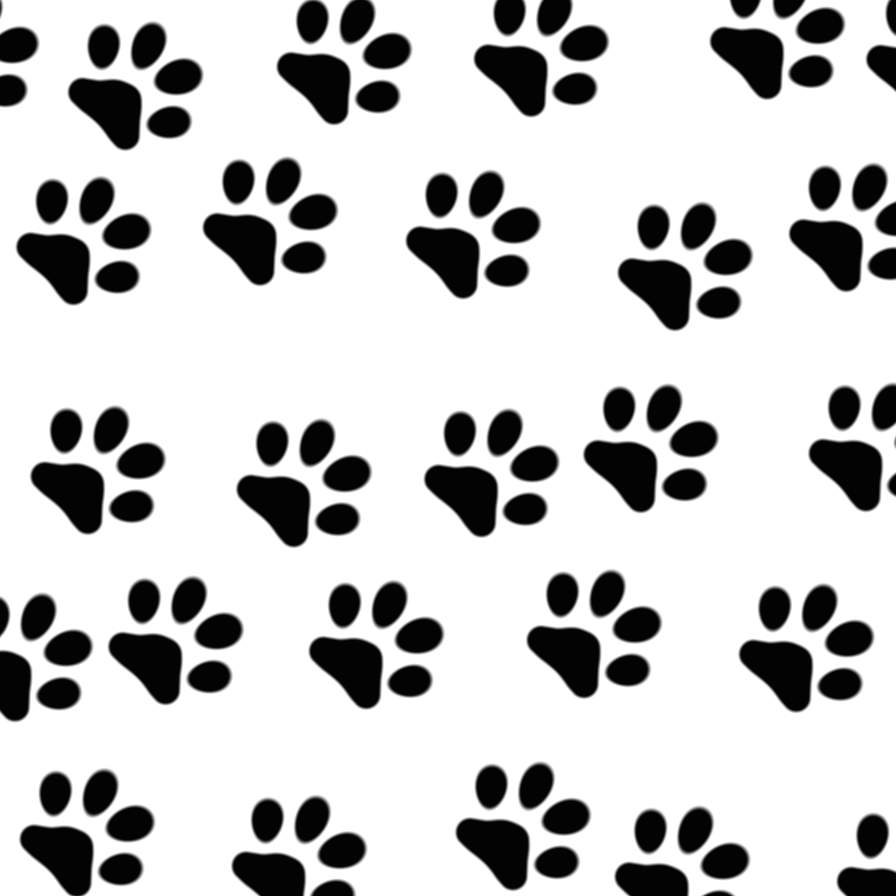
This pattern is drawn by a WebGL 2 fragment shader. Its source:

```glsl
#version 300 es
precision highp float;
// Scattered black paw prints, all leaning the same way, on white.

uniform vec2 u_resolution;
out vec4 fragColor;

// Two random values per cell, without sine
vec2 hash22(vec2 p) {
    vec3 h = fract(vec3(p.xyx) * vec3(0.1031, 0.1030, 0.0973));
    h += dot(h, h.yzx + 33.33);
    return fract((h.xx + h.yz) * h.zy);
}

float smoothMin(float a, float b, float k) {
    float h = max(k - abs(a - b), 0.0) / k;
    return min(a, b) - 0.25 * h * h * k;
}

float segment(vec2 p, vec2 a, vec2 b) {
    vec2 pa = p - a, ba = b - a;
    return length(pa - ba * clamp(dot(pa, ba) / dot(ba, ba), 0.0, 1.0));
}

// Egg-shaped toe, its long axis turned clockwise from upright
float toe(vec2 p, vec2 center, vec2 radii, float turn) {
    float c = cos(turn), s = sin(turn);
    p -= center;
    p = vec2(c * p.x - s * p.y, s * p.x + c * p.y);
    p.x /= 1.0 + 0.12 * clamp(p.y / radii.y, -1.0, 1.0);
    return (length(p / radii) - 1.0) * radii.x;
}

// Rounded three-cornered pad with a shallow dent in its lower left side
float pad(vec2 p) {
    vec2 left = vec2(-0.67, -0.06), right = vec2(-0.10, -0.15), heel = vec2(-0.12, -0.62);
    float rim = min(segment(p, left, right), min(segment(p, right, heel), segment(p, heel, left)));
    float body = length(p - vec2(-0.27, -0.24)) - 0.34;
    vec2 dent = p - vec2(-0.50, -0.48);
    return smoothMin(rim - 0.18, body, 0.06) + 0.05 * exp(-30.0 * dot(dent, dent));
}

float paw(vec2 p) {
    float d = pad(p);
    d = min(d, toe(p, vec2(-0.40, 0.52), vec2(0.20, 0.28), 0.12));
    d = min(d, toe(p, vec2(0.17, 0.53), vec2(0.20, 0.31), 0.42));
    d = min(d, toe(p, vec2(0.56, 0.13), vec2(0.22, 0.31), 1.30));
    return min(d, toe(p, vec2(0.44, -0.45), vec2(0.20, 0.28), 1.43));
}

void main() {
    float side = min(u_resolution.x, u_resolution.y);
    vec2 grid = gl_FragCoord.xy / side * 4.55 + vec2(0.3, 0.25);
    float cellSize = 2.53; // one cell, measured in paw units

    // Nearest paw: rows slide sideways at random, each paw strays in its cell
    float d = 10.0;
    for (int j = -1; j <= 1; j++) {
        float row = floor(grid.y) + float(j);
        float slide = hash22(vec2(row, 7.0)).x;
        for (int i = -1; i <= 1; i++) {
            vec2 cell = vec2(floor(grid.x - slide) + float(i), row);
            vec2 stray = (hash22(cell + 19.0) - 0.5) * 0.34;
            vec2 center = cell + 0.5 + stray + vec2(slide, 0.0);
            d = min(d, paw((grid - center) * cellSize));
        }
    }

    // Slightly soft ink edge, never thinner than a pixel
    float soft = max(0.028, 8.0 / side);
    fragColor = vec4(vec3(mix(0.01, 1.0, smoothstep(-soft, soft, d))), 1.0);
}
```
